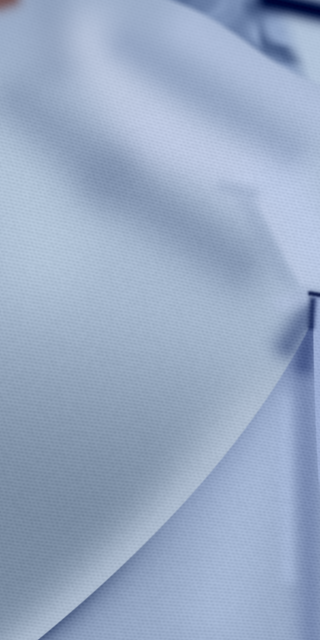
Write a Shadertoy shader that draws this texture.

```glsl
// Draped pale blue woven cloth with soft diagonal folds and a gathered knot.

float hash(vec2 p) {
    vec3 q = fract(vec3(p.xyx) * 0.1031);
    q += dot(q, q.yzx + 33.33);
    return fract((q.x + q.y) * q.z);
}

float noise(vec2 p) {
    vec2 i = floor(p), f = fract(p);
    f = f * f * (3.0 - 2.0 * f);
    return mix(mix(hash(i), hash(i + vec2(1, 0)), f.x),
               mix(hash(i + vec2(0, 1)), hash(i + vec2(1, 1)), f.x), f.y);
}

// Soft stroke around the segment a-b
float fold(vec2 p, vec2 a, vec2 b, float width) {
    vec2 ab = b - a;
    float t = clamp(dot(p - a, ab) / dot(ab, ab), 0.0, 1.0);
    float d = length(p - a - ab * t) / width;
    return exp(-d * d);
}

// Twill: near-level rows that steepen with height, crossed by stepped threads
float weave(vec2 p) {
    float sag = 0.10 * p.x + 0.09 * p.x * p.y + 0.008 * sin(p.x * 5.0 + p.y * 3.0);
    vec2 q = vec2(p.x - 0.12 * p.y, p.y + sag) * 92.0;
    float thread = sin(6.2832 * (0.8 * q.x + floor(q.y) * 0.36));
    return 0.75 * thread * sin(3.1416 * fract(q.y)) + 0.8 * cos(6.2832 * q.y);
}

// Upper sheet: large folds running down to the knot
vec3 upperSheet(vec2 p, float hem) {
    vec3 col = mix(vec3(0.52, 0.59, 0.71), vec3(0.66, 0.73, 0.85), smoothstep(0.35, 1.3, p.y + 0.12 * p.x));
    col = mix(col, vec3(0.61, 0.68, 0.82), smoothstep(1.4, 1.95, p.y) * 0.8);

    // Broad lit areas
    col = mix(col, vec3(0.70, 0.77, 0.88), 0.8 * fold(p, vec2(0.0, 1.58), vec2(0.14, 1.25), 0.2));
    col = mix(col, vec3(0.73, 0.78, 0.90), 0.9 * fold(p, vec2(0.26, 1.87), vec2(0.48, 1.58), 0.12));
    col = mix(col, vec3(0.73, 0.78, 0.91), 0.9 * fold(p, vec2(0.48, 1.58), vec2(0.78, 1.46), 0.12));
    col = mix(col, vec3(0.69, 0.75, 0.89), 0.8 * fold(p, vec2(0.60, 1.9), vec2(1.0, 1.66), 0.1));
    col = mix(col, vec3(0.72, 0.78, 0.92), 0.85 * fold(p, vec2(0.88, 1.42), vec2(1.0, 1.2), 0.13));
    col = mix(col, vec3(0.66, 0.73, 0.85), 0.5 * fold(p, vec2(0.45, 1.12), vec2(0.78, 0.98), 0.16));

    // Shadowed valleys
    col = mix(col, vec3(0.54, 0.61, 0.75), 0.7 * fold(p, vec2(0.06, 1.68), vec2(0.34, 1.45), 0.10));
    col = mix(col, vec3(0.53, 0.60, 0.74), 0.75 * fold(p, vec2(0.34, 1.45), vec2(0.74, 1.18), 0.10));
    col = mix(col, vec3(0.57, 0.64, 0.79), 0.6 * fold(p, vec2(0.40, 1.86), vec2(0.90, 1.54), 0.07));
    col = mix(col, vec3(0.54, 0.61, 0.75), 0.5 * fold(p, vec2(0.16, 2.0), vec2(0.17, 1.80), 0.08));

    // Crease from the peak towards the knot, lit on its right
    float t = 1.40 - p.y;
    float side = p.x - 0.79 - 0.45 * t - 0.22 * t * t;
    float span = smoothstep(1.06, 1.14, p.y) * smoothstep(1.44, 1.34, p.y);
    col = mix(col, vec3(0.74, 0.79, 0.92), 0.7 * span * smoothstep(-0.012, 0.012, side) * exp(-max(side, 0.0) / 0.06));
    col = mix(col, vec3(0.57, 0.64, 0.78), 0.4 * span * exp(-pow((side + 0.035) / 0.035, 2.0)));
    col = mix(col, vec3(0.59, 0.66, 0.80), 0.4 * fold(p, vec2(0.70, 1.415), vec2(0.79, 1.395), 0.025));

    // Lit rolled hem and pinched shadows by the knot
    float toHem = (hem - p.x) / 0.14;
    col = mix(col, vec3(0.69, 0.75, 0.86), 0.9 * exp(-toHem * toHem) * smoothstep(1.0, 0.7, p.y));
    col = mix(col, vec3(0.40, 0.47, 0.65), 0.8 * fold(p, vec2(0.90, 0.92), vec2(0.97, 1.03), 0.045));
    return mix(col, vec3(0.68, 0.74, 0.88), 0.7 * fold(p, vec2(0.88, 1.05), vec2(0.95, 1.07), 0.03));
}

// Lower sheet: shaded beside the hem, with upright pleats on the right
vec3 lowerSheet(vec2 p, float hem) {
    vec3 col = mix(vec3(0.61, 0.68, 0.82), vec3(0.60, 0.67, 0.84), smoothstep(0.2, 0.9, p.y));
    col = mix(col, vec3(0.67, 0.74, 0.88), 0.7 * fold(p, vec2(0.86, 0.72), vec2(0.68, 0.1), 0.14));
    col = mix(col, vec3(0.48, 0.55, 0.73), 0.7 * fold(p, vec2(0.95, 0.9), vec2(0.98, -0.2), 0.05));
    col = mix(col, vec3(0.67, 0.74, 0.89), 0.6 * fold(p, vec2(0.89, 0.75), vec2(0.90, 0.2), 0.025));
    float shade = exp(-max(p.x - hem, 0.0) / 0.06);
    col = mix(col, vec3(0.33, 0.40, 0.57), shade * mix(0.9, 0.2, smoothstep(0.0, 0.45, p.y)));
    return mix(col, vec3(0.32, 0.39, 0.60), 0.7 * fold(p, vec2(0.97, 1.0), vec2(0.95, 0.86), 0.035));
}

// Blurred crumpled cloth and dark backdrop past the top edge
vec3 backdrop(vec2 p) {
    float crumple = noise(p * vec2(16.0, 12.0) + 3.0 * noise(p * 9.0));
    vec3 col = mix(vec3(0.34, 0.42, 0.60), vec3(0.60, 0.68, 0.84), crumple);
    col = mix(col, vec3(0.69, 0.76, 0.88), smoothstep(0.87, 0.95, p.x + 0.3 * (p.y - 1.87)));
    return mix(col, vec3(0.12, 0.18, 0.37), fold(p, vec2(0.84, 2.0), vec2(1.02, 1.96), 0.035));
}

void mainImage(out vec4 fragColor, in vec2 fragCoord) {
    vec2 p = fragCoord / iResolution.xy * vec2(1.0, 2.0);
    float hem = 0.117 + 1.22 * p.y - 0.36 * p.y * p.y;
    float onLower = smoothstep(-0.004, 0.006, p.x - hem) * smoothstep(1.04, 1.0, p.y);
    vec3 col = mix(upperSheet(p, hem), lowerSheet(p, hem), onLower);

    // Narrow flap hanging from the knot at the right border
    float flap = 0.978 + 0.05 * pow(max(1.08 - p.y, 0.0), 2.0);
    float onFlap = smoothstep(-0.003, 0.004, p.x - flap) * smoothstep(0.45, 0.52, p.y) * smoothstep(1.09, 1.07, p.y);
    col = mix(col, vec3(0.62, 0.69, 0.86), onFlap);
    col = mix(col, vec3(0.16, 0.21, 0.40), 0.9 * fold(p, vec2(0.97, 1.083), vec2(1.0, 1.078), 0.008));
    col = mix(col, vec3(0.22, 0.28, 0.48), 0.8 * fold(p, vec2(0.978, 1.06), vec2(0.972, 0.98), 0.012));

    // Soft top edge and warm dark corner
    float topEdge = 2.0 - 0.56 * (p.x - 0.53) + 0.012 * sin((p.x - 0.53) * 13.0);
    col = mix(col, backdrop(p), smoothstep(-0.012, 0.018, p.y - topEdge));
    col = mix(col, vec3(0.50, 0.42, 0.48), fold(p, vec2(0.0, 2.0), vec2(0.03, 2.01), 0.035));

    // Cool grey grade with firmer contrast
    col = vec3(0.583, 0.648, 0.75) + 1.3 * (col - vec3(0.605, 0.67, 0.8));

    // Threads and grain fade where the cloth lies out of focus
    float focus = 1.0 - 0.6 * smoothstep(1.5, 1.95, p.y);
    col += focus * (0.017 * weave(p) + 0.024 * (noise(p * 150.0) - 0.5));
    fragColor = vec4(clamp(col, 0.0, 1.0), 1.0);
}
```
